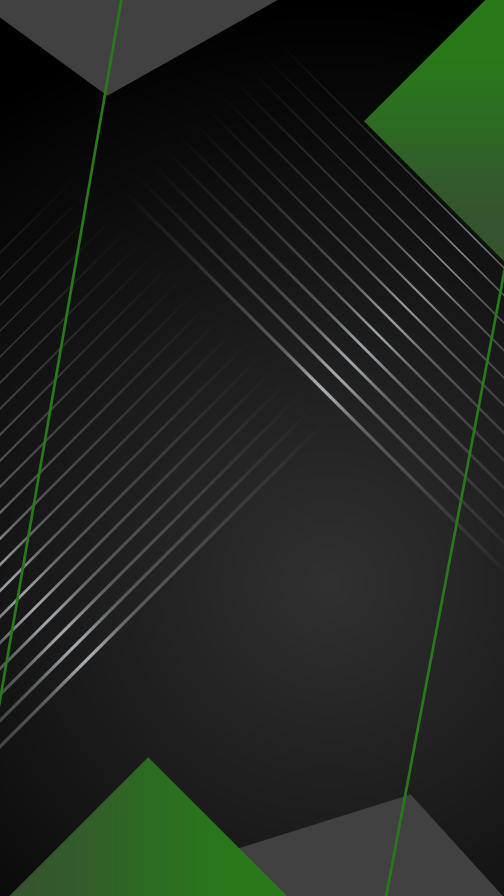
Reproduce this background procedurally as a Shadertoy shader.

```glsl
// Lengths are fractions of the canvas height
const vec2 GLOW_CENTER = vec2(0.367, 0.349);
const float GLOW_RADIUS = 0.65;
const vec3 GLOW_COLOR = vec3(0.19);
const vec3 GREY = vec3(0.255);
const vec3 GREEN = vec3(0.155, 0.475, 0.10);
const vec3 DULL_GREEN = vec3(0.205, 0.335, 0.18);
const vec3 STRIPE_COLOR = vec3(0.75, 0.78, 0.80);
const float STRIPE_WIDE = 0.0018;
const float STRIPE_THIN = 0.0007;
const float GLINT_SIZE = 0.06;
const float LINE_HALF_WIDTH = 0.0015;

const vec2 TOP_GREY_TIP = vec2(0.1198, 0.8932);
const vec2 LOW_GREY_TIP = vec2(0.4583, 0.1133);
const vec2 RIGHT_GREEN_TIP = vec2(0.4063, 0.8646);
const vec2 LOW_GREEN_TIP = vec2(0.1654, 0.1549);

// Coverage of a shape whose signed distance is negative inside
float coverage(float dist) {
    return clamp(0.5 - dist * iResolution.y, 0.0, 1.0);
}

// Signed distance to the line from a to b, negative on its left
float lineSide(vec2 p, vec2 a, vec2 b) {
    vec2 dir = normalize(b - a);
    return dot(p - a, vec2(dir.y, -dir.x));
}

// Wedge bounded by the path a -> tip -> b, filled on its left
float wedge(vec2 p, vec2 a, vec2 tip, vec2 b) {
    return max(lineSide(p, a, tip), lineSide(p, tip, b));
}

// Right-angled corner opening along the axis "depth"
float corner(float depth, float side) {
    return (abs(side) - depth) * 0.7071;
}

// Parallel diagonal stripes with a bright glint at along = 0
float stripes(float across, float along, float spacing, float count, float reach) {
    float index = clamp(round(across / spacing), 0.0, count - 1.0);
    float rank = index / count;
    float dist = abs(across - index * spacing) * 0.7071;
    float body = max(1.0 - abs(along) / reach, 0.0);
    float glint = exp(-pow(along / GLINT_SIZE, 2.0));
    float light = 0.46 * pow(body, 1.2) + 0.38 * glint * (1.0 - 0.6 * rank);
    return light * coverage(dist - mix(STRIPE_WIDE, STRIPE_THIN, rank));
}

void mainImage(out vec4 fragColor, in vec2 fragCoord) {
    vec2 p = fragCoord / iResolution.y;
    float sum = p.x + p.y;
    float diff = p.x - p.y;

    // Radial glow
    float glow = max(1.0 - distance(p, GLOW_CENTER) / GLOW_RADIUS, 0.0);
    vec3 color = GLOW_COLOR * glow;

    // Stripe fields
    float falling = stripes(sum - 0.9258, diff + 0.206, 0.0307, 12.0, 0.45);
    float rising = stripes(-diff - 0.1667, sum - 0.362, 0.0290, 20.0, 0.54);
    color = mix(color, STRIPE_COLOR, max(falling, rising));

    // Grey panels
    float topGrey = wedge(p, vec2(0.0, 0.9805), TOP_GREY_TIP, vec2(0.3099, 1.0));
    float lowGrey = wedge(p, vec2(0.5612, 0.0), LOW_GREY_TIP, vec2(0.2669, 0.0534));
    color = mix(color, GREY, coverage(min(topGrey, lowGrey)));

    // Green panels
    vec2 q = p - RIGHT_GREEN_TIP;
    vec3 shade = mix(DULL_GREEN, GREEN, smoothstep(0.75, 0.95, p.y));
    color = mix(color, shade, coverage(corner(q.x, q.y)));
    q = LOW_GREEN_TIP - p;
    shade = mix(DULL_GREEN, GREEN, smoothstep(0.01, 0.29, p.x));
    color = mix(color, shade, coverage(corner(q.y, q.x)));

    // Slanted green lines
    float leftLine = abs(lineSide(p, vec2(0.0, 0.2188), vec2(0.1354, 1.0)));
    float rightLine = abs(lineSide(p, vec2(0.4310, 0.0), vec2(0.5625, 0.6953)));
    color = mix(color, GREEN, coverage(min(leftLine, rightLine) - LINE_HALF_WIDTH));

    fragColor = vec4(color, 1.0);
}
```
